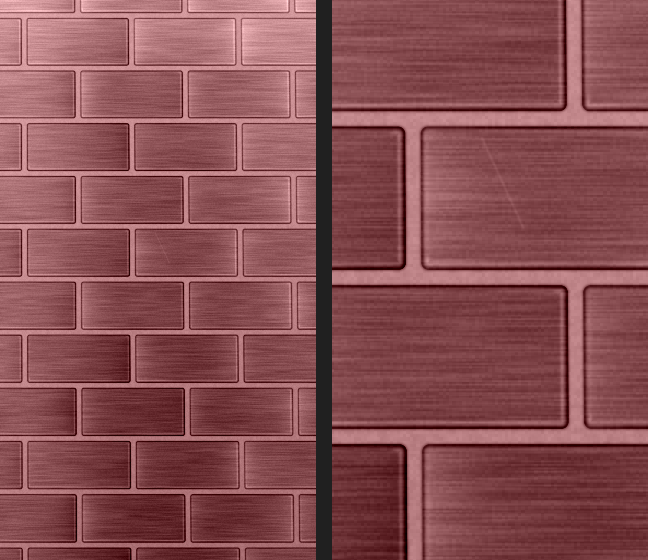
Left, the full canvas; right, a detail of the centre.
Write a Shadertoy shader that draws this texture.

```glsl
// Brushed rose metal bricks in running bond with pale joints and soft reflections.

float hash(vec2 p) {
    vec3 a = fract(p.xyx * vec3(0.1031, 0.1030, 0.0973));
    a += dot(a, a.yzx + 33.33);
    return fract((a.x + a.y) * a.z);
}

float noise(vec2 p) {
    vec2 i = floor(p), f = fract(p);
    f = f * f * (3.0 - 2.0 * f);
    return mix(mix(hash(i), hash(i + vec2(1, 0)), f.x),
               mix(hash(i + vec2(0, 1)), hash(i + vec2(1, 1)), f.x), f.y);
}

float roundBox(vec2 p, vec2 halfSize, float radius) {
    vec2 e = abs(p) - halfSize + radius;
    return length(max(e, 0.0)) + min(max(e.x, e.y), 0.0) - radius;
}

float segment(vec2 p, vec2 a, vec2 b) {
    vec2 ab = b - a;
    return length(p - a - ab * clamp(dot(p - a, ab) / dot(ab, ab), 0.0, 1.0));
}

// Soft line of the given width, never thinner than a pixel
float line(float d, float width, float px) {
    float w = max(width, 0.6 * px);
    return exp(-d * d / (w * w));
}

void mainImage(out vec4 fragColor, in vec2 fragCoord) {
    // Canvas is 16 units high, y runs downwards
    float px = 16.0 / iResolution.y;
    vec2 p = vec2(fragCoord.x, iResolution.y - fragCoord.y) * px;
    float t = p.y / 16.0;

    // Brick layout, growing slightly towards the bottom
    float r = (p.y - 0.448) / 1.513 + 0.096 * t * (1.0 - t);
    float row = floor(r);
    float width = 3.06 + 0.045 * t;
    float c = (p.x - 0.69 - 0.03 * t) / width - 0.5 * mod(row, 2.0);
    vec2 id = vec2(floor(c), row) + 20.0;
    vec2 size = vec2(width, 1.513);
    vec2 q = (fract(vec2(c, r)) - 0.5) * size;
    float d = roundBox(q, size * 0.5 - 0.073, 0.07);
    float centre = (p.x - q.x) / 9.0;

    // Broad light: bright above and at the left, dark below the middle
    float x = p.x / 9.0;
    float light = 0.665 - 0.30 * pow(t, 0.6)
                + 0.08 * (1.0 - smoothstep(0.0, 0.18, t))
                + 0.17 * (1.0 - smoothstep(0.02, 0.42, x))
                + 0.09 * smoothstep(0.6, 0.95, x);

    // Reflections at the curved ends of each brick, fading at its rims
    float fromLeft = q.x + 0.5 * width - 0.075;
    float fromRight = 0.5 * width - 0.075 - q.x;
    float bow = 1.0 - 0.5 * pow(abs(q.y) / 0.75, 3.0);
    float leftGlow = 0.2 * smoothstep(0.2, 0.42, centre) * (0.5 + 0.6 * hash(id));
    float rightGlow = mix(-0.12, 0.15, smoothstep(0.3, 0.6, centre)) * (0.4 + 0.7 * hash(id + 7.3));
    float face = light + 0.04 * (hash(id + 3.7) - 0.5)
               + leftGlow * bow * exp(-fromLeft * 2.6)
               + rightGlow * bow * exp(-fromRight * 2.6);

    // Fine horizontal brushing and cloudy wear
    vec2 g = p + id * 5.17;
    face += 0.07 * (noise(g * vec2(1.1, 26.0)) - 0.5)
          + 0.09 * (noise(g * vec2(2.2, 61.0)) - 0.5)
          + 0.04 * (noise(g * vec2(0.9, 2.5)) - 0.5);
    face += 0.05 * line(segment(p, vec2(4.44, 6.65), vec2(4.83, 7.5)), 0.015, px);

    // Bevel catches light on the right and lower rims
    float side = smoothstep(-0.06, 0.06, max(q.y - 0.5 * size.y + 0.2, q.x - 0.5 * width + 0.2));
    face += line(d + 0.06, 0.02, px) * mix(0.03, 0.15, side);

    // Bright joint with a thin dark groove along the brick edges
    float joint = 0.83 - 0.17 * t + 0.05 * (1.0 - smoothstep(0.0, 0.4, x))
                + 0.04 * (noise(p * 14.0) - 0.5);
    float tone = mix(joint, face, smoothstep(0.5, -0.5, d / px));
    tone -= line(d + 0.008, 0.02, px) * (0.31 - 0.06 * t);
    tone += 0.04 * (hash(floor(p * 32.0)) - 0.5);

    vec3 roseTint = vec3(0.0, -0.23, -0.215);
    fragColor = vec4(clamp(tone + roseTint, 0.0, 1.0), 1.0);
}
```
